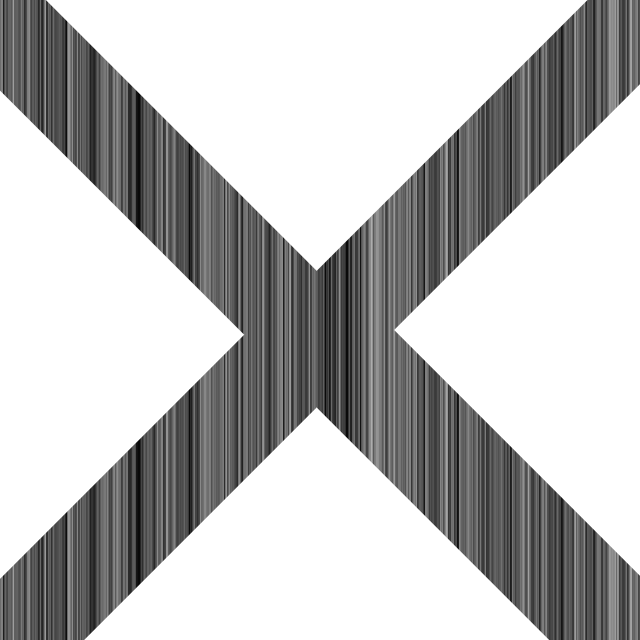
Write a three.js fragment shader that draws this background.

```glsl
// Draws a diagonal cross of fine vertical grey stripes between four white wedges.
varying vec2 vUv;

// Wedge tips; every wedge opens at a right angle toward its own side
const vec2 TOP_TIP = vec2(0.4948, 0.5768);
const vec2 BOTTOM_TIP = vec2(0.4948, 0.3633);
const vec2 LEFT_TIP = vec2(0.3815, 0.4770);
const vec2 RIGHT_TIP = vec2(0.6159, 0.4844);
const float EDGE_SOFTNESS = 0.001;

// Stripe texture
const vec3 PAPER = vec3(1.0);
const float BASE_GREY = 0.36;
const float COLUMN_COUNT = 400.0;
const float COLUMN_BLEND = 0.35;
const float COLUMN_CONTRAST = 0.27;
const float GRAIN_FREQUENCY = 173.0;
const float GRAIN_CONTRAST = 0.22;
const int GRAIN_OCTAVES = 2;
const float DARKEST = 0.04;
const float LIGHTEST = 0.68;

// Broad tone bands: centre, half width, change of grey
const vec3 BLACK_BAND = vec3(0.215, 0.006, -0.26);
const vec3 DARK_BAND = vec3(0.292, 0.020, -0.12);
const vec3 CORE_BAND = vec3(0.517, 0.018, -0.10);
const vec3 THIN_DARK_BAND = vec3(0.545, 0.004, -0.16);
const vec3 LEFT_PALE_BAND = vec3(0.325, 0.007, 0.12);
const vec3 CENTRE_PALE_BAND = vec3(0.587, 0.014, 0.10);
const vec3 RIGHT_PALE_BAND = vec3(0.696, 0.005, 0.12);
const vec3 CORNER_PALE_BAND = vec3(0.958, 0.013, 0.16);

float hash(float n) {
  float h = fract(n * 0.1031);
  h *= h + 33.33;
  h *= h + h;
  return fract(h);
}

// One-dimensional gradient noise, roughly -0.5 to 0.5
float gradientNoise(float x) {
  float cell = floor(x);
  float t = x - cell;
  float fade = t * t * t * (t * (t * 6.0 - 15.0) + 10.0);
  float left = (hash(cell) * 2.0 - 1.0) * t;
  float right = (hash(cell + 1.0) * 2.0 - 1.0) * (t - 1.0);
  return mix(left, right, fade);
}

// Two hashes give mid greys more weight than the extremes
float columnTone(float id) {
  return hash(id + 17.0) + hash(id + 911.0) - 1.0;
}

// Flat columns with softened joins
float columns(float x) {
  float position = x * COLUMN_COUNT;
  float id = floor(position);
  float join = smoothstep(1.0 - COLUMN_BLEND, 1.0, fract(position));
  return mix(columnTone(id), columnTone(id + 1.0), join);
}

float toneBand(float x, vec3 band) {
  float offset = (x - band.x) / band.y;
  return band.z * exp(-offset * offset);
}

float broadTone(float x) {
  return toneBand(x, BLACK_BAND) + toneBand(x, DARK_BAND)
    + toneBand(x, CORE_BAND) + toneBand(x, THIN_DARK_BAND)
    + toneBand(x, LEFT_PALE_BAND) + toneBand(x, CENTRE_PALE_BAND)
    + toneBand(x, RIGHT_PALE_BAND) + toneBand(x, CORNER_PALE_BAND);
}

float stripeGrey(float x) {
  float grey = BASE_GREY + broadTone(x) + COLUMN_CONTRAST * columns(x);
  float frequency = GRAIN_FREQUENCY;
  float contrast = GRAIN_CONTRAST;
  for (int i = 0; i < GRAIN_OCTAVES; i++) {
    grey += contrast * gradientNoise(x * frequency + 31.7);
    frequency *= 2.1;
    contrast *= 0.8;
  }
  return clamp(grey, DARKEST, LIGHTEST);
}

// Signed distance to a right-angled wedge, negative inside
float wedge(vec2 p, vec2 tip, vec2 axis) {
  vec2 q = p - tip;
  float along = dot(q, axis);
  float across = abs(dot(q, vec2(-axis.y, axis.x)));
  return (across - along) * 0.7071;
}

void main() {
  float vertical = min(wedge(vUv, TOP_TIP, vec2(0.0, 1.0)),
                       wedge(vUv, BOTTOM_TIP, vec2(0.0, -1.0)));
  float horizontal = min(wedge(vUv, LEFT_TIP, vec2(-1.0, 0.0)),
                         wedge(vUv, RIGHT_TIP, vec2(1.0, 0.0)));
  float cross45 = smoothstep(-EDGE_SOFTNESS, EDGE_SOFTNESS, min(vertical, horizontal));
  gl_FragColor = vec4(mix(PAPER, vec3(stripeGrey(vUv.x)), cross45), 1.0);
}
```
